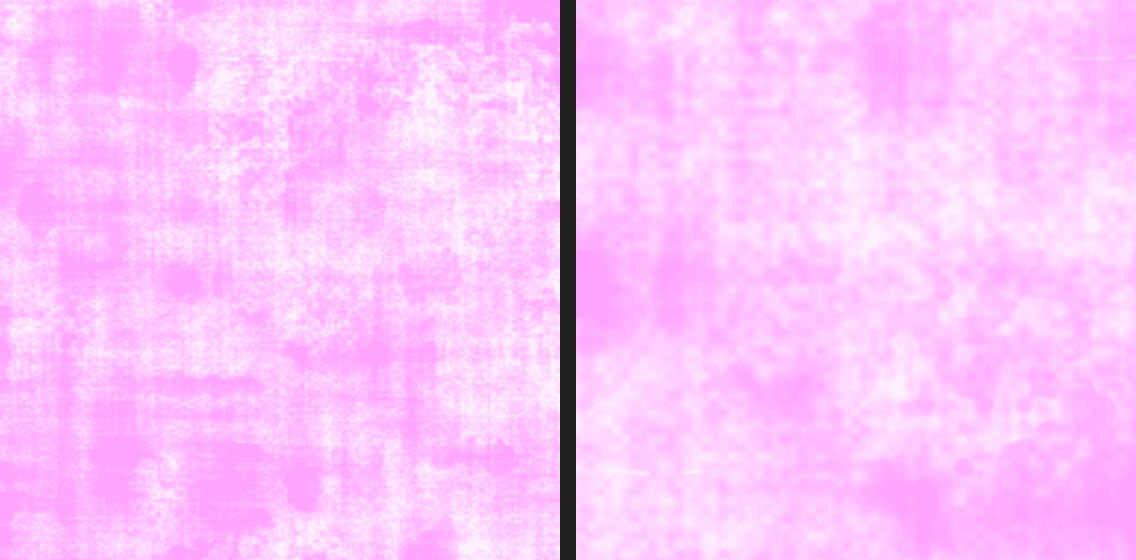
Left: the whole. Right: its middle third, enlarged.
A Shadertoy shader for this texture:

```glsl
const vec3 DEEP_PINK = vec3(1.0, 0.645, 1.0);
const vec3 PALE_PINK = vec3(1.0, 0.945, 1.0);
const float BASE_TONE = 0.46;       // 0 is deep pink, 1 is pale pink
const float CLOUD_SCALE = 5.5;
const float CLOUD_AMOUNT = 1.25;
const float BRUSH_AMOUNT = 0.42;
const float WEAVE_AMOUNT = 0.20;
const float GRAIN_SCALE = 190.0;
const float GRAIN_AMOUNT = 0.46;
const float PATCH_AMOUNT = 0.38;
const float FLAKE_AMOUNT = 0.34;
const float SCRATCH_AMOUNT = 0.22;
const float SCRATCH_WIDTH = 0.0011;
const int SCRATCH_COUNT = 36;

float hash(vec2 p) {
    return fract(sin(dot(p, vec2(127.1, 311.7))) * 43758.5453);
}

float noise(vec2 p) {
    vec2 cell = floor(p);
    vec2 f = fract(p);
    f = f * f * (3.0 - 2.0 * f);
    float low = mix(hash(cell), hash(cell + vec2(1, 0)), f.x);
    float high = mix(hash(cell + vec2(0, 1)), hash(cell + vec2(1, 1)), f.x);
    return mix(low, high, f.y);
}

// Layered noise, centred on zero
float clouds(vec2 p) {
    float sum = 0.0;
    float weight = 0.5;
    for (int i = 0; i < 5; i++) {
        sum += weight * (noise(p) - 0.5);
        p = p * 2.07 + vec2(17.3, 9.1);
        weight *= 0.55;
    }
    return sum;
}

// Long soft marks along both axes
float brushMarks(vec2 p) {
    float upright = noise(p * vec2(34.0, 5.0) + 31.0) - 0.5;
    float level = noise(p * vec2(5.0, 38.0) + 57.0) - 0.5;
    return upright + level;
}

// Fine threads, like cloth showing through the paint
float weave(vec2 p) {
    float upright = noise(p * vec2(150.0, 11.0) + 73.0) - 0.5;
    float level = noise(p * vec2(13.0, 160.0) + 91.0) - 0.5;
    return upright + level;
}

// Scattered thin pale lines, two thirds of them level
float scratches(vec2 p, float aspect) {
    float sum = 0.0;
    for (int i = 0; i < SCRATCH_COUNT; i++) {
        float id = float(i);
        vec2 centre = vec2(hash(vec2(id, 1.0)) * aspect, hash(vec2(id, 2.0)));
        vec2 d = p - centre;
        if (i % 3 == 0) d = d.yx;
        float halfLength = mix(0.02, 0.075, hash(vec2(id, 3.0)));
        float bend = 0.003 * (noise(vec2(d.x * 30.0, id)) - 0.5);
        float across = 1.0 - smoothstep(0.0, 2.0 * SCRATCH_WIDTH, abs(d.y + bend));
        float along = 1.0 - smoothstep(0.4, 1.0, abs(d.x) / halfLength);
        sum += across * along;
    }
    return min(sum, 1.0);
}

void mainImage(out vec4 fragColor, in vec2 fragCoord) {
    vec2 p = fragCoord / iResolution.y;
    float aspect = iResolution.x / iResolution.y;

    // Ragged edges for the large shapes
    vec2 fray = vec2(noise(p * 65.0 + 11.0), noise(p * 65.0 + 43.0)) - 0.5;
    vec2 q = p + 0.02 * fray;

    // Broad worn paint
    float tone = BASE_TONE + CLOUD_AMOUNT * clouds(q * CLOUD_SCALE + 3.0);
    tone += BRUSH_AMOUNT * brushMarks(p + 0.008 * fray);
    tone += WEAVE_AMOUNT * weave(p);

    // Solid deep patches, taller or wider than round
    float tall = noise(q * vec2(15.0, 8.0) + 121.0);
    float wide = noise(q * vec2(9.0, 16.0) + 147.0);
    tone -= PATCH_AMOUNT * smoothstep(0.66, 0.84, max(tall, wide));

    // Pale flakes gathered in the worn areas
    float chips = noise(p * 85.0 + 19.0) * 0.6 + noise(p * vec2(48.0, 36.0) + 7.0) * 0.4;
    float worn = smoothstep(0.52, 0.78, noise(q * 7.0 + 203.0));
    tone += FLAKE_AMOUNT * worn * smoothstep(0.42, 0.62, chips);

    // Grain, calmer where the paint is solid
    float grain = 0.65 * noise(p * GRAIN_SCALE) + 0.35 * noise(p * GRAIN_SCALE * 0.47 + 29.0) - 0.5;
    tone += GRAIN_AMOUNT * grain * mix(0.35, 1.25, smoothstep(0.0, 0.5, tone));

    // Scratches, broken up by the grain
    tone += SCRATCH_AMOUNT * scratches(p, aspect) * smoothstep(-0.25, 0.1, grain);

    fragColor = vec4(mix(DEEP_PINK, PALE_PINK, clamp(tone, 0.0, 1.0)), 1.0);
}
```
